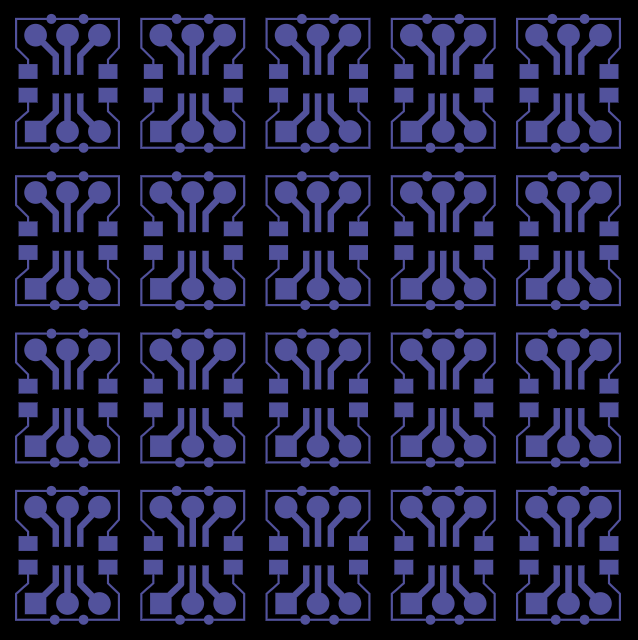
A Shadertoy shader for this pattern:

```glsl
// Draws a 5 by 4 grid of small circuit board footprints in violet copper on black.

const float CANVAS_HEIGHT = 768.0;             // design units along the canvas height
const vec2 GRID_COUNT = vec2(5.0, 4.0);
const vec2 GRID_PITCH = vec2(150.3, 188.8);
const vec2 FIRST_CENTER = vec2(81.0, 101.6);   // lower left footprint
const vec3 COPPER = vec3(0.32, 0.32, 0.61);
const vec3 BOARD = vec3(0.0);

float circleDist(vec2 p, vec2 center, float radius) {
    return length(p - center) - radius;
}

float boxDist(vec2 p, vec2 center, vec2 halfSize) {
    vec2 d = abs(p - center) - halfSize;
    return length(max(d, 0.0)) + min(max(d.x, d.y), 0.0);
}

float segmentDist(vec2 p, vec2 a, vec2 b, float halfWidth) {
    vec2 pa = p - a, ba = b - a;
    float t = clamp(dot(pa, ba) / dot(ba, ba), 0.0, 1.0);
    return length(pa - ba * t) - halfWidth;
}

// Vertical strip with flat ends
float stripDist(vec2 p, float x, float y0, float y1, float halfWidth) {
    return boxDist(p, vec2(x, 0.5 * (y0 + y1)), vec2(halfWidth, 0.5 * (y1 - y0)));
}

// Thin frame that narrows from its shoulder down to the solder pad
float frameDist(vec2 q, vec2 corner, float padX, float shoulderY, float neckY) {
    float w = 1.3;
    vec2 shoulder = vec2(corner.x, shoulderY);
    vec2 neck = vec2(padX, neckY);
    float d = boxDist(q, vec2(0.0, corner.y), vec2(corner.x + w, w));
    d = min(d, stripDist(q, corner.x, shoulderY, corner.y, w));
    d = min(d, segmentDist(q, shoulder, neck, w));
    return min(d, stripDist(q, padX, 14.2, neckY, w));
}

// Trace that leaves the middle straight and bends out to its terminal
float traceDist(vec2 q, float x, float endY, float bendY, vec2 terminal) {
    float w = 3.85;
    float d = stripDist(q, x, endY, bendY, w);
    return min(d, segmentDist(q, vec2(x, bendY), terminal, w));
}

// One footprint, folded into a quadrant with slight differences per side
float footprintDist(vec2 p) {
    vec2 q = abs(p);
    bool upper = p.y > 0.0;
    bool left = p.x < 0.0;

    vec2 corner = vec2(61.7, 77.3);
    vec2 terminal = vec2(38.3, 57.8);
    float padX = left ? 47.3 : 48.6;
    float traceX = left ? 14.1 : 15.4;
    float shoulderY = upper ? 42.7 : 46.2;
    float neckY = upper ? 28.4 : 33.5;
    float endY = upper ? 10.2 : 12.1;
    float bendY = upper ? 33.6 : 34.5;
    float dotX = left && !upper ? 15.3 : 19.3;

    // Frame, its dots and the solder pads
    float d = frameDist(q, corner, padX, shoulderY, neckY);
    d = min(d, circleDist(q, vec2(dotX, corner.y), 6.0));
    d = min(d, boxDist(q, vec2(padX, 14.2), vec2(11.4, 8.9)));

    // Traces and round terminals
    d = min(d, traceDist(q, traceX, endY, bendY, terminal));
    d = min(d, stripDist(q, 0.0, endY, terminal.y, 3.9));
    d = min(d, circleDist(q, vec2(0.0, terminal.y), 13.6));

    // The lower left terminal is square
    float outerTerminal = left && !upper
        ? boxDist(q, terminal, vec2(12.9))
        : circleDist(q, terminal, 13.6);
    return min(d, outerTerminal);
}

void mainImage(out vec4 fragColor, in vec2 fragCoord) {
    float unitsPerPixel = CANVAS_HEIGHT / iResolution.y;
    vec2 p = fragCoord * unitsPerPixel - FIRST_CENTER;

    // Repeat the footprint over the grid
    vec2 cell = clamp(floor(p / GRID_PITCH + 0.5), vec2(0.0), GRID_COUNT - 1.0);
    float d = footprintDist(p - cell * GRID_PITCH);

    float coverage = clamp(0.5 - d / unitsPerPixel, 0.0, 1.0);
    fragColor = vec4(mix(BOARD, COPPER, coverage), 1.0);
}
```
